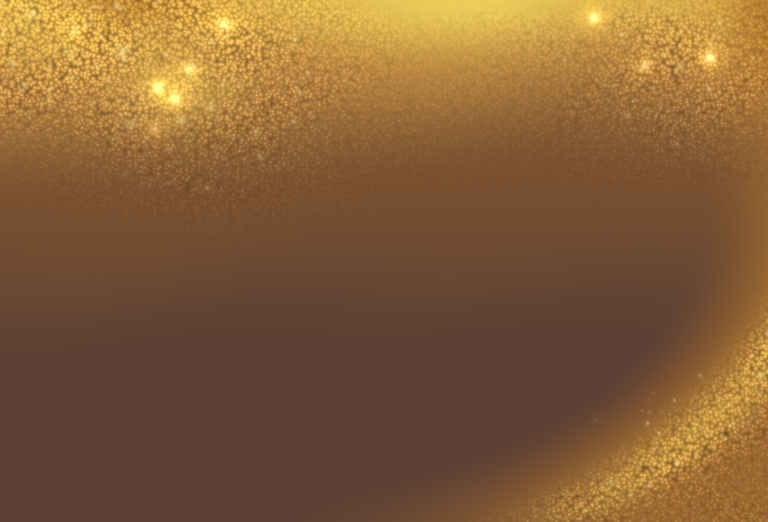
This background is drawn by a Shadertoy shader. Its source:

```glsl
const vec3 UMBER = vec3(0.363, 0.250, 0.204);
const vec3 BROWN = vec3(0.475, 0.318, 0.190);
const vec3 AMBER = vec3(0.710, 0.510, 0.250);
const vec3 GOLD = vec3(0.850, 0.680, 0.290);
const vec3 LEMON = vec3(0.940, 0.820, 0.360);
const vec3 COPPER = vec3(0.680, 0.450, 0.170);
const vec3 CREAM = vec3(1.000, 0.930, 0.620);

const vec2 ARC_CENTER = vec2(0.55, 0.62);
const vec2 ARC_RADII = vec2(0.92, 0.62);
const float BAND_RADIUS = 1.12;
const float BAND_WIDTH = 0.065;
const float GRAIN_CELLS = 125.0;
const float GRAIN_CONTRAST = 0.42;

// Bright flares: position and strength
const vec3 FLARES[9] = vec3[9](
    vec3(0.303, 0.833, 0.9), vec3(0.335, 0.811, 0.9), vec3(0.362, 0.867, 0.6),
    vec3(0.430, 0.952, 0.8), vec3(0.144, 0.943, 0.5), vec3(1.360, 0.889, 1.0),
    vec3(1.138, 0.966, 0.8), vec3(1.235, 0.874, 0.5), vec3(0.297, 0.752, 0.4));

vec2 hash2(vec2 cell) {
    vec3 q = fract(cell.xyx * vec3(0.1031, 0.1030, 0.0973));
    q += dot(q, q.yzx + 33.33);
    return fract((q.xx + q.yz) * q.zy);
}

float blob(vec2 p, vec2 center, vec2 radii) {
    vec2 d = (p - center) / radii;
    return exp(-dot(d, d));
}

// Cellular noise, roughly -1 to 1, high near cell points
float grain(vec2 p) {
    vec2 cell = floor(p);
    float nearest = 4.0;
    for (int j = -1; j <= 1; j++)
    for (int i = -1; i <= 1; i++) {
        vec2 id = cell + vec2(i, j);
        vec2 d = id + hash2(id) - p;
        nearest = min(nearest, dot(d, d));
    }
    return 1.0 - 2.1 * sqrt(nearest);
}

// Scattered soft points; density is the share of cells lit
float sparks(vec2 p, float density) {
    vec2 cell = floor(p);
    float light = 0.0;
    for (int j = -1; j <= 1; j++)
    for (int i = -1; i <= 1; i++) {
        vec2 id = cell + vec2(i, j);
        vec2 d = id + hash2(id) - p;
        vec2 pick = hash2(id + 71.7);
        float lit = smoothstep(pick.x, pick.x + 0.15, density);
        float size = mix(0.10, 0.24, pick.y * pick.y);
        float r2 = dot(d, d) / (size * size);
        light += lit * mix(0.4, 1.0, pick.y) * (exp(-r2) + 0.2 * exp(-r2 * 0.22));
    }
    return light;
}

void mainImage(out vec4 fragColor, in vec2 fragCoord) {
    vec2 p = fragCoord / iResolution.y;
    p.x *= 1.4713 * iResolution.y / iResolution.x;

    // Vertical gradient with a gently uneven horizon
    float level = p.y + 0.035 * exp(-p.x * p.x * 6.0)
        - 0.055 * blob(p, vec2(1.08, 0.8), vec2(0.22, 0.25))
        + 0.010 * sin(p.x * 9.0 + 2.0 * sin(p.y * 7.0));
    vec3 color = mix(UMBER, BROWN, smoothstep(0.30, 0.68, level));
    color = mix(color, AMBER, smoothstep(0.63, 0.89, level));
    color = mix(color, GOLD, smoothstep(0.84, 1.03, level));

    // Upper glow and copper hollows
    color = mix(color, LEMON, 0.95 * blob(p, vec2(0.90, 1.02), vec2(0.26, 0.10)));
    color = mix(color, COPPER, 0.65 * blob(p, vec2(0.25, 1.00), vec2(0.13, 0.07)));
    color = mix(color, COPPER, 0.85 * blob(p, vec2(1.48, 0.97), vec2(0.09, 0.16)));

    // Sweeping arc at the lower right
    float radius = length((p - ARC_CENTER) / ARC_RADII);
    float low = 1.0 - smoothstep(0.60, 0.85, p.y);
    float rightward = smoothstep(0.45, 1.35, p.x);
    float rim = smoothstep(0.86, 1.08, radius) * low * rightward;
    color = mix(color, COPPER * vec3(0.95, 0.96, 1.1), 0.82 * rim);
    float bandOffset = (radius - BAND_RADIUS) / BAND_WIDTH;
    float band = exp(-bandOffset * bandOffset) * low * smoothstep(0.85, 1.35, p.x)
        * (1.0 - 0.6 * smoothstep(0.30, 0.50, p.y));
    color = mix(color, GOLD, 0.55 * band);

    // Glitter coverage
    float leftCloud = smoothstep(0.68, 0.88, p.y) * (1.0 - smoothstep(0.35, 0.80, p.x));
    leftCloud += 0.5 * blob(p, vec2(0.38, 0.73), vec2(0.22, 0.13));
    float rightCloud = blob(p, vec2(1.32, 0.88), vec2(0.20, 0.14));
    float haze = 0.22 * smoothstep(0.55, 0.85, p.y) * (1.0 - smoothstep(0.95, 1.0, p.y));
    float outer = smoothstep(1.02, 1.12, radius) * low * smoothstep(0.75, 1.25, p.x);
    float coverage = min(leftCloud + 0.75 * rightCloud + haze + band + 0.45 * outer, 1.2);
    float speckle = 0.65 * grain(p * GRAIN_CELLS) + 0.35 * grain(p * GRAIN_CELLS * 0.47 + 19.0);
    float patches = 0.8 + 0.2 * sin(p.x * 23.0 + 3.0 * sin(p.y * 19.0));
    color *= 1.0 + GRAIN_CONTRAST * coverage * patches * speckle;
    color = mix(color, LEMON, 0.4 * coverage * smoothstep(0.25, 0.9, speckle));
    color = mix(color, LEMON, 0.40 * blob(p, vec2(0.34, 0.83), vec2(0.11, 0.06)));

    // Fine dust, larger sparkles and drifting motes
    float motes = blob(p, vec2(1.28, 0.22), vec2(0.16, 0.14)) * smoothstep(0.80, 0.96, radius);
    float sparkle = 0.50 * sparks(p * 55.0, 0.28 * (leftCloud + rightCloud) + 0.40 * band);
    sparkle += 0.55 * sparks(p * 22.0 + 7.0, 0.25 * (leftCloud + rightCloud) + 0.25 * band);
    sparkle += 0.45 * sparks(p * 62.0 + 31.0, 0.16 * motes + 0.05 * outer);
    color = mix(color, CREAM, min(sparkle, 0.85));

    // Flares with a small core and a warm halo
    for (int i = 0; i < 9; i++) {
        vec3 flare = FLARES[i];
        float core = blob(p, flare.xy, vec2(0.009));
        float halo = blob(p, flare.xy, vec2(0.028));
        color += flare.z * (core * vec3(0.45, 0.42, 0.40) + halo * vec3(0.20, 0.17, 0.05));
    }
    fragColor = vec4(clamp(color, 0.0, 1.0), 1.0);
}
```
